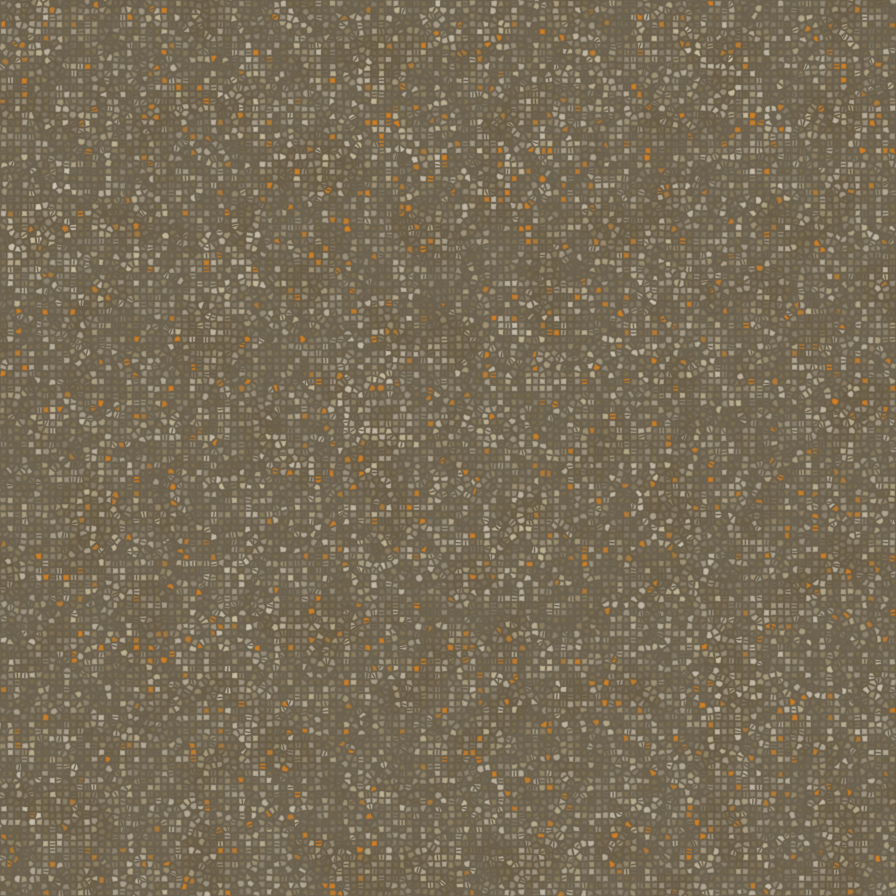
Reproduce this texture procedurally as a Shadertoy shader.

```glsl
// Fine mosaic of tiny pebbles set in brown grout: a Voronoi grid whose jitter
// swells and fades, so tidy rows of square chips alternate with cracked ones.
// A few chips are pale or amber, and some are split in two.

vec2 hash2(vec2 p) {
    vec3 q = fract(vec3(p.xyx) * vec3(0.1031, 0.1030, 0.0973));
    q += dot(q, q.yzx + 33.33);
    return fract((q.xx + q.yz) * q.zy);
}

float gradientNoise(vec2 p) {
    vec2 i = floor(p), f = fract(p);
    vec2 u = f * f * f * (f * (f * 6.0 - 15.0) + 10.0);
    vec2 e = vec2(0.0, 1.0);
    float a = dot(hash2(i) * 2.0 - 1.0, f);
    float b = dot(hash2(i + e.yx) * 2.0 - 1.0, f - e.yx);
    float c = dot(hash2(i + e) * 2.0 - 1.0, f - e);
    float d = dot(hash2(i + 1.0) * 2.0 - 1.0, f - 1.0);
    return mix(mix(a, b, u.x), mix(c, d, u.x), u.y);
}

// How far chips stray from the grid around this cell
float disorder(vec2 cell) {
    return mix(0.12, 0.85, smoothstep(-0.2, 0.2, gradientNoise(cell * 0.23 + 40.0)));
}

vec2 chipCentre(vec2 cell) {
    return cell + 0.5 + (hash2(cell + 7.0) - 0.5) * disorder(cell);
}

void mainImage(out vec4 fragColor, in vec2 fragCoord) {
    vec2 p = fragCoord / iResolution.y * 128.0;
    float pixel = 128.0 / iResolution.y;

    // Nearest chip
    vec2 home = floor(p), cell = home, centre = p;
    float nearest = 1e3;
    for (int y = -1; y <= 1; y++)
    for (int x = -1; x <= 1; x++) {
        vec2 c = home + vec2(x, y);
        vec2 s = chipCentre(c);
        float d = dot(s - p, s - p);
        if (d < nearest) { nearest = d; cell = c; centre = s; }
    }

    // Distance to the closest border of that chip
    float edge = 1.0;
    for (int y = -2; y <= 2; y++)
    for (int x = -2; x <= 2; x++) {
        if (x == 0 && y == 0) continue;
        vec2 s = chipCentre(cell + vec2(x, y));
        edge = min(edge, dot(0.5 * (centre + s) - p, normalize(s - centre)));
    }

    // Round the corners, and split some chips along a line
    vec2 kind = hash2(cell + 91.0), look = hash2(cell + 233.0);
    edge = min(edge, 0.62 - sqrt(nearest));
    if (kind.y < 0.22) {
        float turn = floor(look.x * 2.0) * 1.571 + (look.y - 0.5) * 2.0 * disorder(cell);
        edge = min(edge, abs(dot(p - centre, vec2(cos(turn), sin(turn)))) + 0.04);
    }
    float soft = 0.07 + 0.4 * pixel;
    float stone = smoothstep(0.13 - soft, 0.13 + soft, edge);

    // Grout with faint warm and cool drifts
    float drift = gradientNoise(p * 0.12);
    vec3 colour = mix(vec3(0.425, 0.385, 0.315), vec3(0.415, 0.367, 0.28),
                      smoothstep(-0.1, 0.35, drift));
    colour += 0.025 * gradientNoise(p * 1.7);

    // Chip colours: mostly dim, a few pale, fewer amber
    float patchy = 1.0 + 0.6 * gradientNoise(p * 0.07 + 15.0);
    float tone = pow(kind.x, 2.6) * patchy;
    vec3 chip = mix(vec3(0.44, 0.397, 0.32), vec3(0.7, 0.665, 0.595), tone);
    chip = mix(chip, chip * vec3(1.0, 0.985, 0.91), step(0.65, look.y));
    if (look.x > 0.955) chip = mix(vec3(0.58, 0.44, 0.25), vec3(0.76, 0.47, 0.14), kind.x);
    chip *= 0.97 + 0.12 * smoothstep(0.1, 0.45, edge);

    fragColor = vec4(mix(colour, chip, stone), 1.0);
}
```
